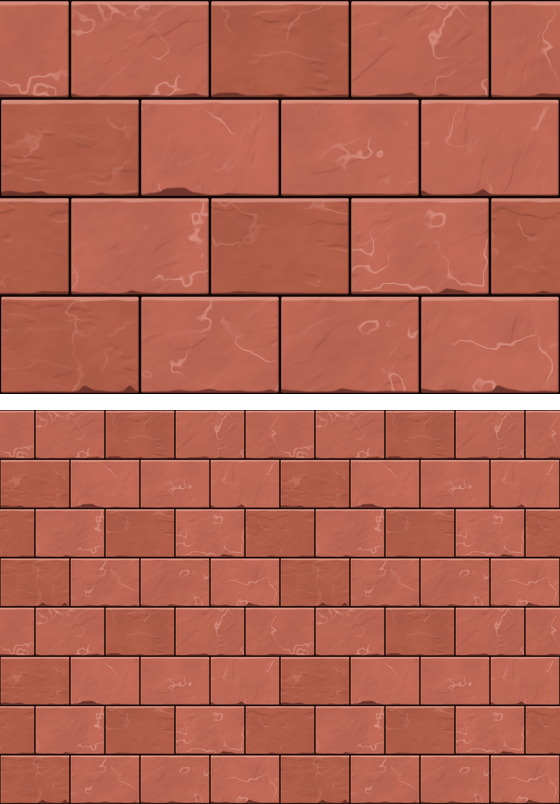
Top, the tile; bottom, the same tile 2 across and 2 down.
A WebGL 1 fragment shader for this texture:

```glsl
precision highp float;
// Red sandstone blocks in running bond: four blocks across, four courses up.
// Each block gets its own cleft direction, ledges, pale veins and worn bevels.
// Noise lives in block space and block ids wrap, so the whole field tiles.

uniform vec2 u_resolution;

const vec2 BLOCKS = vec2(4.0, 4.0);
const float COURSE_SHIFT = 0.5;
// Lengths are fractions of the canvas height.
const float JOINT_WIDTH = 0.0064;
const float CORNER_RADIUS = 0.004;
const float TOP_BEVEL = 0.0105;
const float BOTTOM_BEVEL = 0.0050;
const float SIDE_BEVEL = 0.0050;
const float CHIP_DEPTH = 0.016;
const float LIGHT_STEP = 0.0032;
const vec2 LIGHT_DIR = vec2(-0.45, 0.89);
const vec2 CLEFT_SCALE = vec2(5.0, 12.0);
const float LEDGES = 3.2;
const float GRAIN_SCALE = 48.0;
const float GRAIN_DEPTH = 0.26;
const float VEIN_SCALE = 7.0;
const float VEIN_WIDTH = 0.020;

const vec3 STONE = vec3(0.745, 0.405, 0.335);
const vec3 BROWN_STONE = vec3(0.685, 0.360, 0.280);
const vec3 HIGHLIGHT = vec3(0.86, 0.59, 0.53);
const vec3 SHADOW = vec3(0.36, 0.16, 0.13);
const vec3 JOINT = vec3(0.07, 0.025, 0.02);

float hash(vec2 p) {
    vec3 a = fract(p.xyx * 0.1031);
    a += dot(a, a.yzx + 33.33);
    return fract((a.x + a.y) * a.z);
}

float noise(vec2 p) {
    vec2 i = floor(p);
    vec2 f = fract(p);
    f = f * f * (3.0 - 2.0 * f);
    float low = mix(hash(i), hash(i + vec2(1.0, 0.0)), f.x);
    float high = mix(hash(i + vec2(0.0, 1.0)), hash(i + vec2(1.0, 1.0)), f.x);
    return mix(low, high, f.y);
}

float fbm(vec2 p) {
    float sum = 0.0;
    float gain = 0.533;
    for (int i = 0; i < 4; i++) {
        sum += gain * noise(p);
        p = mat2(1.6, 1.2, -1.2, 1.6) * p + 7.3;
        gain *= 0.5;
    }
    return sum;
}

// Terraced ledges along the cleft direction, plus fine grain.
float relief(vec2 q, float angle, float cleft, vec2 offset) {
    float c = cos(angle);
    float s = sin(angle);
    vec2 along = mat2(c, -s, s, c) * q;
    float layer = fbm(along * CLEFT_SCALE + offset) * LEDGES;
    float ledge = floor(layer) + smoothstep(0.0, 0.2, fract(layer));
    float grain = noise(q * GRAIN_SCALE + offset);
    return cleft * (0.7 * ledge + 0.55 * layer) + GRAIN_DEPTH * grain;
}

void main() {
    vec2 uv = gl_FragCoord.xy / u_resolution;
    float pixel = 1.0 / u_resolution.y;

    // Block layout
    vec2 grid = uv * BLOCKS;
    float course = floor(grid.y);
    grid.x += COURSE_SHIFT * mod(course, 2.0);
    vec2 id = mod(floor(grid), BLOCKS);
    vec2 size = vec2(u_resolution.x / u_resolution.y, 1.0) / BLOCKS;
    vec2 q = (fract(grid) - 0.5) * size;
    vec2 halfSize = 0.5 * (size - JOINT_WIDTH);

    // Block character: upright, diagonal or flat bedding
    float kind = hash(id + 3.7);
    float tilt = hash(id + 19.1);
    vec2 offset = 20.0 + 60.0 * vec2(hash(id + 41.3), hash(id + 67.9));
    float flatBed = step(0.75, kind);
    float angle = kind < 0.35 ? 1.45 : mix(0.6, -0.15, flatBed);
    angle += 0.3 * (tilt - 0.5);
    float cleft = mix(0.5, 0.8, flatBed);

    // Lit relief, strongest in broken patches
    float patchy = smoothstep(0.32, 0.68, noise(q * 9.0 + offset.yx));
    cleft *= mix(0.22, 1.0, patchy);
    float shade = relief(q, angle, cleft, offset)
        - relief(q + LIGHT_DIR * LIGHT_STEP, angle, cleft, offset);
    float mottle = fbm(q * 11.0 + offset + 31.0) - 0.5;
    vec3 color = mix(STONE, BROWN_STONE, max(flatBed, 0.45 * tilt));
    color *= 1.0 + 0.10 * mottle;
    color = mix(color, HIGHLIGHT, clamp(shade * 0.8, 0.0, 0.65));
    color = mix(color, SHADOW, clamp(-shade * 0.75, 0.0, 0.7));

    // Pale broken veins
    float level = abs(fbm(q * VEIN_SCALE + offset.yx + 11.0) - 0.5);
    float vein = 1.0 - smoothstep(0.0, max(VEIN_WIDTH, VEIN_SCALE * pixel), level);
    vein *= smoothstep(0.42, 0.75, noise(q * 10.0 + offset + 53.0));
    color = mix(color, HIGHLIGHT, vein * mix(0.75, 0.35, flatBed));

    // Worn bevels: bright top, faint sides, chipped dark foot
    vec2 inset = halfSize - abs(q);
    float wear = noise(vec2(q.x * 26.0, 0.5) + offset);
    float top = TOP_BEVEL * mix(0.75, 1.15, wear);
    float foot = BOTTOM_BEVEL * mix(0.6, 1.2, wear) + CHIP_DEPTH * pow(wear, 6.0);
    float side = 1.0 - smoothstep(0.0, SIDE_BEVEL, inset.x);
    color = mix(color, q.x < 0.0 ? HIGHLIGHT : SHADOW, 0.35 * side);
    float topMask = 1.0 - smoothstep(top - 1.5 * pixel, top + pixel, halfSize.y - q.y);
    float footMask = 1.0 - smoothstep(foot - 1.5 * pixel, foot + pixel, halfSize.y + q.y);
    color = mix(color, HIGHLIGHT, 0.8 * topMask);
    color = mix(color, SHADOW, 0.8 * footMask);

    // Dark joints around rounded corners
    vec2 corner = CORNER_RADIUS - inset;
    float edge = length(max(corner, 0.0)) + min(max(corner.x, corner.y), 0.0) - CORNER_RADIUS;
    color = mix(color, JOINT, smoothstep(-0.75 * pixel, 0.75 * pixel, edge));
    gl_FragColor = vec4(color, 1.0);
}
```
